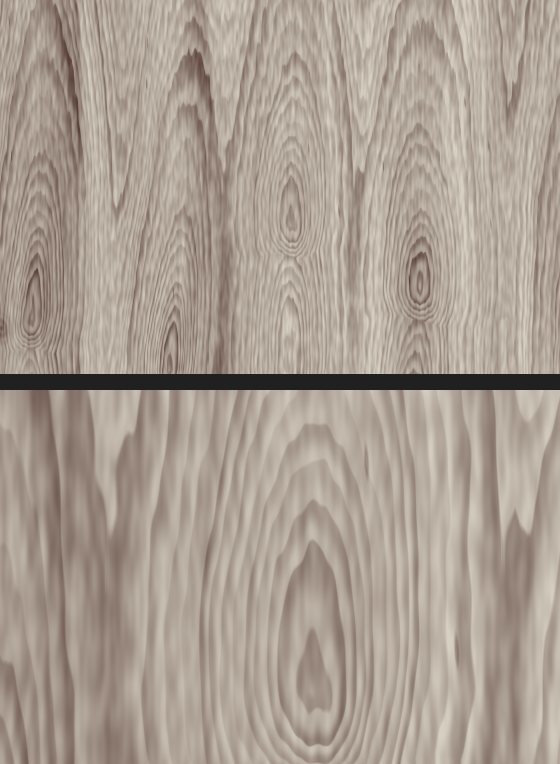
Top: the whole. Bottom: its middle third, enlarged.
A Shadertoy shader for this texture:

```glsl
// Pale ash veneer: tall cathedral arches with oval eyes between straight grain.
// Each figure is an oblique cut through a ring cone; the cones are blended
// into one ring field, which is sliced into growth lines and shaded by noise.

vec2 hash2(vec2 p) {
    vec3 q = fract(p.xyx * vec3(0.1031, 0.1030, 0.0973));
    q += dot(q, q.yzx + 33.33);
    return fract((q.xx + q.yz) * q.zy);
}

float gradientAt(vec2 cell, vec2 offset) {
    float angle = 6.2832 * hash2(cell).x;
    return dot(vec2(cos(angle), sin(angle)), offset);
}

// Gradient noise, roughly -0.7 to 0.7
float noise(vec2 p) {
    vec2 i = floor(p), f = fract(p);
    vec2 s = f * f * f * (f * (f * 6.0 - 15.0) + 10.0);
    vec2 e = vec2(1.0, 0.0);
    float low = mix(gradientAt(i, f), gradientAt(i + e.xy, f - e.xy), s.x);
    float high = mix(gradientAt(i + e.yx, f - e.yx), gradientAt(i + e.xx, f - e.xx), s.x);
    return mix(low, high, s.y);
}

// Depth of the cut below the cone axis, q being the height above the eye
float cutDepth(float q) {
    float upper = q > 0.0 ? 0.27 * q / (1.0 + 0.5 * q) : -0.6 * q;
    float lower = 0.2 * (q + 0.36);
    return min(upper, lower);
}

void mainImage(out vec4 fragColor, in vec2 fragCoord) {
    vec2 p = fragCoord / iResolution.y;

    // Figures: eye position, lean of the axis, relative width
    vec4 figures[5] = vec4[5](
        vec4(0.10, 0.16, 0.035, 0.80),
        vec4(0.45, 0.02, 0.070, 0.75),
        vec4(0.775, 0.414, 0.02, 1.0),
        vec4(1.12, 0.23, 0.035, 1.0),
        vec4(1.56, 0.02, -0.01, 0.9));

    // Wavering of the grain
    vec2 g = p;
    g.x += 0.025 * noise(p * vec2(3.0, 2.0) + 4.3) + 0.005 * noise(p * vec2(22.0, 7.0));
    g.y += 0.05 * noise(p * vec2(9.0, 3.5) + 8.1);

    // Blend the cones, collecting the dark hearts and dark side bands
    float blend = 0.0, heart = 0.0, band = 0.0;
    for (int i = 0; i < 5; i++) {
        vec4 fig = figures[i];
        float q = g.y - fig.y;
        float dx = g.x - fig.x - fig.z * q;
        blend += exp(-30.0 * length(vec2(dx / fig.w, cutDepth(q))));
        vec2 h = vec2(dx / 0.042, (q - 0.05) / 0.13);
        heart += exp(-dot(h, h));
        if (i < 2) {
            float edge = g.x - fig.x - 0.108;
            band += smoothstep(-0.1, -0.01, edge) * (1.0 - smoothstep(0.0, 0.014, edge))
                  * mix(0.35, 1.0, smoothstep(0.0, 0.7, p.y));
        }
    }
    float field = -log(blend) / 30.0;

    // Growth lines: slow darkening, quick return, uneven spacing and strength
    float rings = field * 85.0 + 1.8 * noise(vec2(field * 28.0, 7.3))
                + 0.35 * noise(p * vec2(85.0, 14.0));
    float width = fwidth(rings);
    float phase = fract(rings);
    float line = smoothstep(0.1, 0.75, phase)
               * (1.0 - smoothstep(0.92 - min(width, 0.5), 1.0, phase));
    line = mix(line, 0.35, smoothstep(0.4, 1.0, width));
    line *= 0.45 + 0.9 * hash2(vec2(floor(rings), 3.0)).x;
    line *= 0.9 + 0.8 * noise(p * vec2(7.0, 1.6) + 2.7);

    // Tone from 0 dark to 1 pale
    float tone = 0.87 - 0.36 * line;
    tone += 0.26 * noise(g * vec2(9.0, 0.7) + 5.4);
    tone += 0.24 * noise(vec2(field * 24.0, p.y * 0.8 + 1.4));
    tone += 0.20 * noise(g * vec2(75.0, 1.6) + 9.2);
    tone += 0.26 * noise(p * vec2(150.0, 26.0));
    tone -= 0.14 * smoothstep(0.65, 0.0, p.x) + 0.06 * smoothstep(1.2, 1.5, p.x);
    tone -= heart * (0.20 + 0.25 * line);
    tone -= band * (0.27 + 0.2 * line + 0.25 * noise(g * vec2(60.0, 5.0)));

    // Scattered short flecks
    vec2 grid = p * vec2(14.0, 6.0);
    vec2 cell = floor(grid);
    vec2 fleck = (fract(grid) - 0.3 - 0.4 * hash2(cell)) / vec2(0.04, 0.13);
    fleck.x += 0.4 * fleck.y;
    tone -= 0.4 * (1.0 - smoothstep(0.3, 1.0, length(fleck)))
          * step(0.88, hash2(cell + 31.0).x);

    // Small knot near the lower left corner
    float knot = length((g - vec2(0.02, 0.13)) / vec2(0.022, 0.03));
    tone -= exp(-knot * knot) * (0.42 + 0.14 * cos(knot * 9.0));

    vec3 umber = vec3(0.44, 0.355, 0.32);
    vec3 cream = vec3(0.81, 0.78, 0.73);
    fragColor = vec4(mix(umber, cream, clamp(tone, -0.25, 1.08)), 1.0);
}
```
